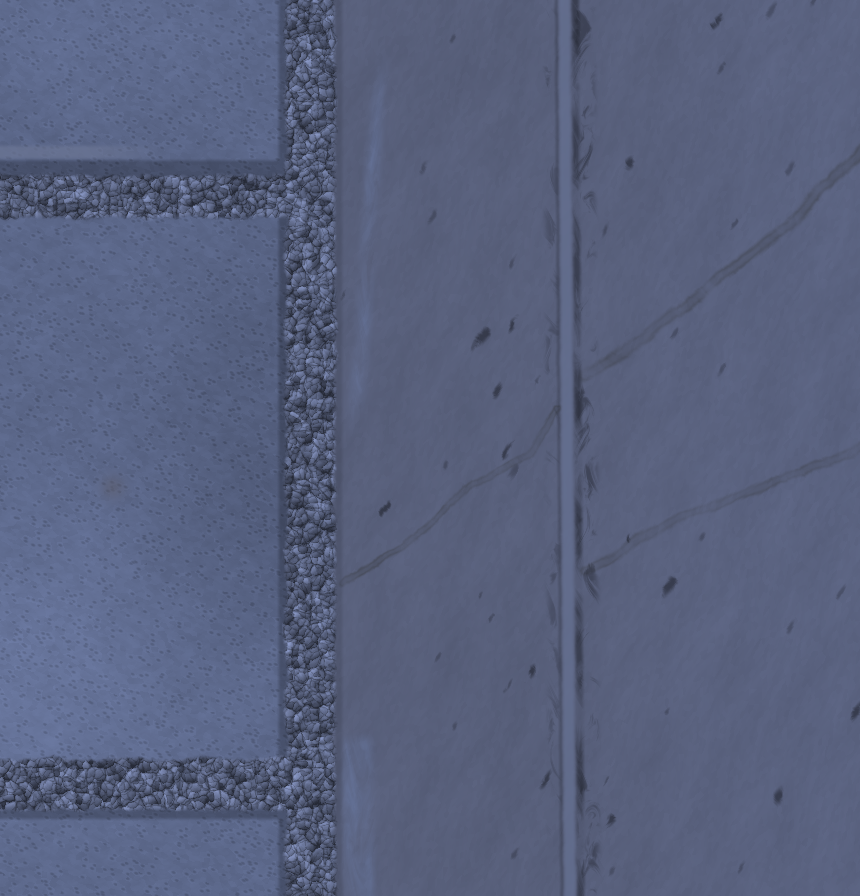
A Shadertoy shader for this texture:

```glsl
// Draws blue-grey paving tiles with gravel joints beside a veined, seamed stone slab.

const mat2 SLANT = mat2(0.92, 0.39, -0.39, 0.92);

float hash(vec2 p) {
    p = fract(p * vec2(0.1031, 0.1137));
    p += dot(p, p.yx + 33.33);
    return fract((p.x + p.y) * p.x * 7.31 + p.y * 91.7);
}

// Cellular noise: offset to nearest seed, gap to the second seed, cell id
vec4 cellular(vec2 p) {
    vec2 nearest = vec2(0.0);
    float first = 8.0, second = 8.0, id = 0.0;
    for (int k = 0; k < 9; k++) {
        vec2 cell = floor(p) + vec2(k % 3 - 1, k / 3 - 1);
        vec2 offset = p - cell - vec2(hash(cell + 40.0), hash(cell + 97.0));
        float d = length(offset);
        if (d < first) {
            second = first;
            first = d;
            nearest = offset;
            id = hash(cell + 171.0);
        } else second = min(second, d);
    }
    return vec4(nearest, second - first, id);
}

// Layered, domain-warped sines, about -1 to 1
float waves(vec2 p) {
    float sum = 0.0, amp = 0.5;
    for (int i = 0; i < 5; i++) {
        p += 0.6 * sin(p.yx * 1.3 + float(i));
        sum += amp * sin(p.x) * cos(p.y);
        p = mat2(0.8, 0.6, -0.6, 0.8) * p * 1.9 + 2.7;
        amp *= 0.6;
    }
    return sum;
}

vec2 warp(vec2 p, float scale, float amount) {
    return p + amount * vec2(waves(p * scale), waves(p * scale + 7.0));
}

float band(float x, float lo, float hi, float soft) {
    return smoothstep(lo - soft, lo + soft, x) - smoothstep(hi - soft, hi + soft, x);
}

float segment(vec2 p, vec2 a, vec2 b) {
    vec2 pa = p - a, ba = b - a;
    return length(pa - ba * clamp(dot(pa, ba) / dot(ba, ba), 0.0, 1.0));
}

float bentLine(vec2 p, vec2 a, vec2 b, vec2 c) {
    return min(segment(p, a, b), segment(p, b, c));
}

float glow(vec2 p, vec2 center, vec2 size) {
    vec2 q = (p - center) / size;
    return exp(-dot(q, q));
}

// Vein with a faint body and darker rims
float vein(float d, float w) {
    return 0.55 - 0.55 * smoothstep(w * 0.5, w * 1.6, d) + 0.45 * band(d, w * 0.5, w, w * 0.35);
}

// Slanted dark flecks, one in some of the cells
float flecks(vec2 p, vec2 density) {
    vec4 c = cellular(SLANT * p * density + 0.09 * waves(p * 90.0));
    float radius = 0.05 + 0.06 * fract(c.w * 17.0);
    return step(0.86, c.w) * (1.0 - smoothstep(radius * 0.3, radius * 1.4, length(c.xy)));
}

// Crushed stone: tilted facets of two sizes with uneven dark gaps
vec3 gravel(vec2 p) {
    vec2 q = warp(p, 85.0, 0.004);
    vec4 stone = cellular(q * 70.0), chip = cellular(q * 135.0 + 11.0);
    float angle = 6.283 * stone.w;
    vec2 tilt = normalize(vec2(-0.5, 0.8) + 0.8 * vec2(cos(angle), sin(angle)));
    float tone = 0.63 + 0.2 * stone.w + 0.3 * dot(stone.xy, tilt) + 0.34 * chip.w;
    tone += 0.25 * dot(chip.xy, vec2(-0.5, 0.8)) + 0.12 * waves(p * 160.0);
    tone *= mix(0.72, 1.03, smoothstep(0.0, 0.22, stone.z)) * mix(0.82, 1.03, smoothstep(0.0, 0.3, chip.z));
    return vec3(0.375, 0.415, 0.54) * max(tone, 0.4);
}

// Pitted tile with broad light and dark areas and one stain
vec3 tile(vec2 p) {
    float tone = 0.94 + 0.035 * waves(p * 9.0) + 0.03 * waves(p * 40.0);
    tone += 0.14 * glow(p, vec2(0.03, 0.25), vec2(0.22, 0.17));
    tone += 0.07 * glow(p, vec2(0.13, 0.97), vec2(0.16, 0.1));
    tone -= 0.08 * glow(p, vec2(0.29, 0.5), vec2(0.11, 0.22));
    vec4 pit = cellular(SLANT * p * vec2(130.0, 210.0));
    float pitted = step(0.72, pit.w) * (1.0 - smoothstep(0.1, 0.5, length(pit.xy)));
    tone += 0.07 * pit.w - 0.16 * pitted + 0.03 * waves(p * vec2(140.0, 220.0));
    vec3 color = vec3(0.365, 0.413, 0.55) * tone;
    return mix(color, vec3(0.36, 0.37, 0.44), 0.6 * glow(p, vec2(0.126, 0.456), vec2(0.013)));
}

vec3 slab(vec2 p) {
    vec2 s = SLANT * p;
    float tone = 0.98 + 0.02 * waves(p * 7.0) + 0.035 * waves(s * vec2(75.0, 22.0));
    tone += 0.03 * cellular(s * vec2(230.0, 120.0)).w;
    vec3 color = mix(vec3(0.347, 0.377, 0.485), vec3(0.355, 0.388, 0.505), smoothstep(0.55, 0.96, p.x)) * tone;

    // Pale scuffs beside the gravel
    float scuff = band(p.y, 0.54, 0.92, 0.04) * band(p.x - 0.07 * (p.y - 0.55), 0.391, 0.406, 0.007);
    scuff += band(p.y, -0.1, 0.175, 0.01) * band(p.x, 0.382, 0.417, 0.006);
    color += vec3(0.03, 0.045, 0.07) * scuff * (0.65 + 0.9 * waves(p * vec2(110.0, 30.0)));

    // Diagonal veins, broken by the seam
    vec2 q = warp(p, 35.0, 0.005);
    float lower = min(bentLine(q, vec2(0.384, 0.349), vec2(0.449, 0.388), vec2(0.521, 0.456)),
                      bentLine(q, vec2(0.521, 0.456), vec2(0.592, 0.492), vec2(0.624, 0.542)));
    float upper = min(bentLine(q, vec2(0.651, 0.583), vec2(0.71, 0.616), vec2(0.885, 0.753)),
                      segment(q, vec2(0.885, 0.753), vec2(0.97, 0.845)));
    float side = bentLine(q, vec2(0.651, 0.362), vec2(0.742, 0.414), vec2(0.97, 0.505));
    float veins = vein(lower, 0.004) + 1.1 * vein(upper, 0.006) + 0.8 * vein(side, 0.005);
    color *= 1.0 - vec3(0.15, 0.16, 0.2) * veins * (0.85 + 0.7 * waves(p * 50.0));
    color *= 1.0 - 0.38 * flecks(p, vec2(19.0, 9.0)) - 0.2 * flecks(p + 3.0, vec2(30.0, 12.0));

    // Raised seam, its broken shadow and chipped edges
    float x = p.x - 0.006 * (0.5 - p.y) + 0.0008 * waves(vec2(p.y * 60.0, 2.0));
    float chips = smoothstep(0.1, 0.5, waves(p * vec2(80.0, 45.0) + 4.0));
    float wear = clamp(0.6 + 0.9 * waves(p * vec2(90.0, 45.0)), 0.15, 1.0);
    color *= 1.0 - chips * (0.28 * band(x, 0.645, 0.665, 0.006) + 0.16 * band(x, 0.61, 0.624, 0.005));
    color *= 1.0 - 0.15 * band(x, 0.622, 0.626, 0.002) - 0.34 * wear * band(x, 0.641, 0.649, 0.003);
    return mix(color, vec3(0.395, 0.44, 0.57), 0.75 * band(x, 0.627, 0.639, 0.003));
}

void mainImage(out vec4 fragColor, in vec2 fragCoord) {
    vec2 p = fragCoord / iResolution.y, e = warp(p, 75.0, 0.004);
    float left = 1.0 - smoothstep(0.315, 0.345, p.x);
    vec3 color = p.x < 0.345 ? tile(p) : slab(p);

    // Worn tile rim and contact shadows
    float rim = band(p.y, 0.823, 0.837, 0.003) * (1.0 - smoothstep(0.09, 0.2, p.x));
    color = mix(color, vec3(0.42, 0.46, 0.58), 0.7 * rim);
    float shade = left * (band(p.y, 0.798, 0.821, 0.003) + band(p.y, 0.086, 0.097, 0.003));
    shade += band(p.x, 0.311, 0.322, 0.003) + 0.5 * band(p.x, 0.374, 0.382, 0.003);
    color *= 1.0 - 0.22 * min(shade, 1.0);

    // Gravel joints
    float rows = band(e.y, 0.757, 0.804, 0.003) + band(e.y, 0.096, 0.153, 0.003);
    float joint = max(band(e.x, 0.319, 0.374, 0.003), rows * step(p.x, 0.345));
    fragColor = vec4(mix(color, gravel(p), joint), 1.0);
}
```
